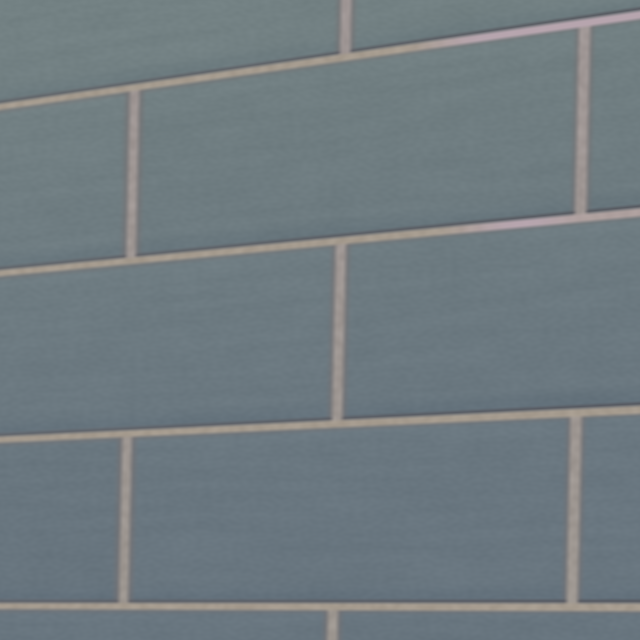
Reproduce this texture procedurally as a WebGL 2 fragment shader.

```glsl
#version 300 es
precision highp float;
// Blue-grey glazed bricks in running bond with pale grout, seen slightly from the side.
uniform vec2 u_resolution;
out vec4 outColor;

// Layout, in canvas units measured from the top left
const vec2 FIRST_COURSE = vec2(0.167, 0.0235);  // first bed joint at left and right edge
const vec2 COURSE_HEIGHT = vec2(0.260, 0.3085); // course height at left and right edge
const float COLUMN_START = 0.2025;  // an upright joint at mid height
const float COLUMN_RATE = 1.6255;   // bricks per unit width
const float COLUMN_STRETCH = 0.199; // perspective widening to the right
const float COLUMN_TILT = 0.022;    // lean of the upright joints

// Joints
const float BED_HALF = 0.0056;
const float UPRIGHT_HALF = 0.0080;
const float BED_BLUR = 0.0032;
const float UPRIGHT_BLUR = 0.0048;

// Colours
const vec3 GLAZE_TOP = vec3(0.450, 0.505, 0.512);
const vec3 GLAZE_BOTTOM = vec3(0.408, 0.460, 0.497);
const vec3 BED_GROUT = vec3(0.650, 0.610, 0.560);
const vec3 UPRIGHT_GROUT = vec3(0.615, 0.590, 0.565);
const vec3 GLINT = vec3(0.730, 0.655, 0.705);
const vec3 FRINGE = vec3(0.460, 0.440, 0.445);
const vec3 SHADOW = vec3(0.310, 0.315, 0.345);

// Surface variation
const float BEVEL = 0.15;
const float BEVEL_SHADE = 0.024;
const float BRICK_VARIATION = 0.008;
const float STREAK = 0.014;
const float GRAIN = 0.014;

float hash(vec2 p) {
    vec3 q = fract(vec3(p.xyx) * 0.1031);
    q += dot(q, q.yzx + 33.33);
    return fract((q.x + q.y) * q.z);
}

float cornerSlope(vec2 cell, vec2 offset) {
    float angle = 6.2832 * hash(cell);
    return dot(vec2(cos(angle), sin(angle)), offset);
}

float gradientNoise(vec2 p) {
    vec2 i = floor(p), f = fract(p);
    vec2 w = f * f * f * (f * (f * 6.0 - 15.0) + 10.0);
    vec2 e = vec2(1.0, 0.0);
    float low = mix(cornerSlope(i, f), cornerSlope(i + e, f - e), w.x);
    float high = mix(cornerSlope(i + e.yx, f - e.yx), cornerSlope(i + 1.0, f - 1.0), w.x);
    return mix(low, high, w.y);
}

float line(float d, float halfWidth, float blur) {
    return 1.0 - smoothstep(halfWidth - blur, halfWidth + blur, abs(d));
}

void main() {
    vec2 p = gl_FragCoord.xy / u_resolution;
    p.y = 1.0 - p.y;
    float pixel = 0.5 / min(u_resolution.x, u_resolution.y);

    // Courses fan out towards the right
    float height = mix(COURSE_HEIGHT.x, COURSE_HEIGHT.y, p.x);
    float row = (p.y - mix(FIRST_COURSE.x, FIRST_COURSE.y, p.x)) / height;
    float course = floor(row);
    float v = row - course;
    float bedIndex = floor(row + 0.5);
    float bedDist = (row - bedIndex) * height;

    // Perspective columns, shifted by half a brick on alternate courses
    float across = p.x - COLUMN_START + COLUMN_TILT * (p.y - 0.5);
    float depth = 1.0 + COLUMN_STRETCH * across;
    float column = COLUMN_RATE * across / depth + 0.5 * mod(course, 2.0);
    float nearest = floor(column + 0.5);
    float uprightDist = (column - nearest) * depth * depth / COLUMN_RATE;

    // Glaze with soft bevels, brush streaks and fine grain
    vec3 color = mix(GLAZE_TOP, GLAZE_BOTTOM, smoothstep(-0.1, 0.95, p.y + 0.08 * p.x));
    color += BRICK_VARIATION * (hash(vec2(floor(column), course) + 17.0) - 0.5);
    color -= BEVEL_SHADE * vec3(1.0, 0.9, 0.65) * smoothstep(1.0 - BEVEL, 0.97, v);
    color += 0.3 * BEVEL_SHADE * (1.0 - smoothstep(0.04, BEVEL, v));
    color += STREAK * gradientNoise(vec2(p.x * 5.0, row * 17.0) + 9.0);
    color += GRAIN * gradientNoise(p * vec2(85.0, 150.0));
    color += 0.5 * GRAIN * gradientNoise(p.yx * 22.0 + 40.0);

    // Warm fringe beside the uprights and a thin shadow above the beds
    float scale = mix(0.85, 1.12, p.x);
    color = mix(color, FRINGE, 0.65 * line(uprightDist, 0.0140, 0.0070));
    color = mix(color, FRINGE, 0.45 * line(bedDist, 0.0100, 0.0050));
    float shade = line(bedDist + 0.0088 * scale, 0.0020, 0.0030 + pixel);
    color = mix(color, SHADOW, shade * mix(0.45, 0.85, p.x));

    // Grout, with mottling along its length
    float mottle = gradientNoise(p * 70.0 + 5.0);
    vec3 upright = UPRIGHT_GROUT + 0.045 * mottle;
    upright += vec3(0.01, 0.0, 0.02) * (1.0 - p.y);
    color = mix(color, upright, line(uprightDist, UPRIGHT_HALF * scale, UPRIGHT_BLUR + pixel));

    // Rosy glints on the upper right beds
    float start = 0.62 + 0.05 * bedIndex;
    float glint = smoothstep(start, start + 0.14, p.x) * (1.0 - smoothstep(0.5, 1.5, bedIndex) * smoothstep(0.82, 0.92, p.x));
    glint *= 1.0 - smoothstep(1.0, 2.0, bedIndex);
    vec3 bed = mix(BED_GROUT + 0.04 * mottle, GLINT, 0.85 * glint);
    color = mix(color, bed, line(bedDist, BED_HALF * scale, BED_BLUR + pixel));

    outColor = vec4(color, 1.0);
}
```
